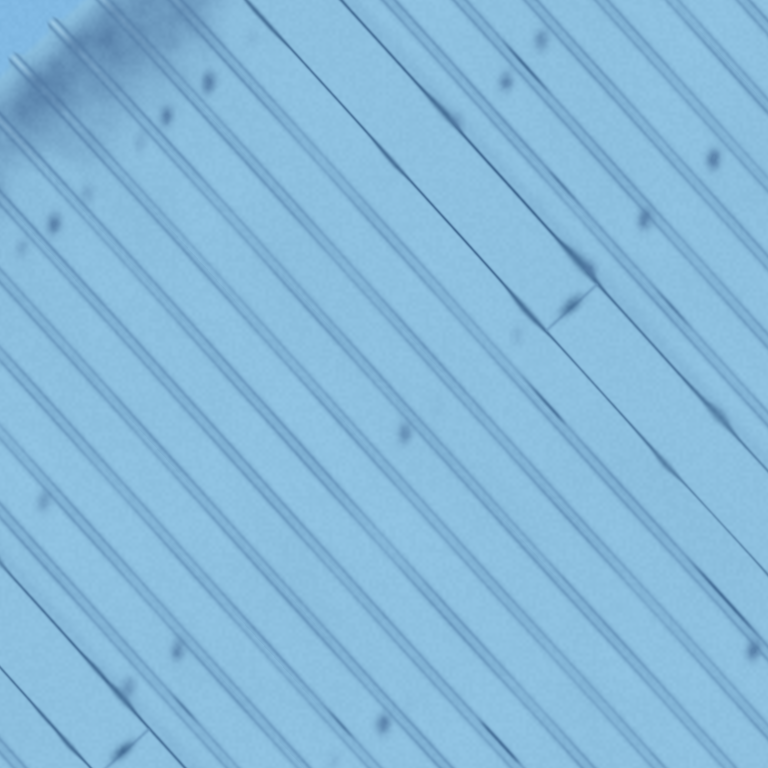
This texture is drawn by a three.js fragment shader. Its source:

```glsl
// Weathered blue sheet-metal roof: diagonal double-line ribs in bays of ten, parted by
// flat cover strips. One rotated frame (across = rib units, along = down the slope)
// carries ribs, strips, fastener rows, seams and grime; hashed noise varies them.
#define SLOPE 1.1            // fall of the ribs, down per unit right
#define RIB_START 0.505      // where rib zero meets the top edge
#define RIB_PITCH 0.0925     // rib spacing along the top edge
#define BAY 12.0             // rib units from strip to strip
#define STRIP_LEFT 10.0      // strip edges, in rib units within a bay
#define STRIP_RIGHT 11.33
#define RIB_HALF 0.085       // half the gap between the two lines of a rib
#define EAVE 0.074           // where the roof begins along the slope
#define ROW_START 0.262      // first fastener row
#define ROW_PITCH 0.2565     // spacing of fastener rows
#define SEAM 0.797           // cross joint of the strips
#define GRAIN 0.022

varying vec2 vUv;

const vec3 PANEL = vec3(0.553, 0.755, 0.878);
const vec3 BEYOND = vec3(0.505, 0.725, 0.890);
const vec3 SHADE = vec3(0.470, 0.665, 0.805);
const vec3 LINE = vec3(0.390, 0.570, 0.725);
const vec3 DEEP = vec3(0.190, 0.345, 0.510);
const vec3 GRIME = vec3(0.325, 0.485, 0.650);
const vec3 GLINT = vec3(0.660, 0.820, 0.920);

float hash(vec2 p) {
  vec3 q = fract(vec3(p.xyx) * 0.1031);
  q += dot(q, q.yzx + 33.33);
  return fract((q.x + q.y) * q.z);
}

float noise(vec2 p) {
  vec2 i = floor(p), f = fract(p);
  f = f * f * (3.0 - 2.0 * f);
  return mix(mix(hash(i), hash(i + vec2(1.0, 0.0)), f.x),
             mix(hash(i + vec2(0.0, 1.0)), hash(i + 1.0), f.x), f.y);
}

float fbm(vec2 p) {
  return 0.55 * noise(p) + 0.3 * noise(p * 2.1 + 7.0) + 0.15 * noise(p * 4.3 + 19.0);
}

float bell(float x) { return exp(-x * x); }

// Smudges left around the fasteners of one row, fewer on the lower rows
float fastenerStains(float across, float along, float row) {
  float sum = 0.0;
  for (int i = -1; i <= 1; i++) {
    vec2 id = vec2(floor(across) + float(i), row);
    float h = hash(id + 41.0);
    float limit = 0.15 + 0.45 * min(row, 1.0);
    float dx = across - id.x - 0.25 - 0.6 * hash(id + 13.0);
    float dy = along - ROW_START - row * ROW_PITCH - 0.014 * (hash(id + 5.0) - 0.5);
    float blob = bell(dx / 0.17) * bell((dy + 0.025 * dx) / 0.010);
    sum += smoothstep(limit, limit + 0.35, h) * blob;
  }
  return sum;
}

void main() {
  // Roof frame
  vec2 p = vec2(vUv.x, 1.0 - vUv.y);
  float along = dot(p, normalize(vec2(1.0, SLOPE)));
  float across = (p.x - p.y / SLOPE - RIB_START) / RIB_PITCH;
  across += 0.05 * (noise(vec2(along * 5.0, floor(across / 3.0) * 0.0 + 3.0)) - 0.5);
  float bay = floor(across / BAY);
  float cell = across - BAY * bay;
  float rib = floor(across + 0.5);
  float x = across - rib;
  float onRib = step(mod(rib, BAY), STRIP_LEFT - 0.5);
  float row = max(floor((along - ROW_START) / ROW_PITCH + 0.5), 0.0);
  float rough = fbm(p * 48.0);
  float upper = 1.0 - smoothstep(0.10, 0.42, along);

  // Panels with broad tone changes
  vec3 col = PANEL + 0.022 * (fbm(vec2(across * 0.8, along * 6.0)) - 0.5);
  col = mix(col, SHADE, 0.35 * upper * fbm(vec2(across * 1.3, along * 8.0)));

  // Ribs: soft band, two lines, occasional dark lengths
  float side = step(0.0, x);
  float wear = noise(vec2(along * 7.0, rib * 3.7 + side * 1.9));
  float band = 1.0 - smoothstep(0.06, 0.21, abs(x));
  float lines = bell((abs(x) - RIB_HALF) / 0.036);
  float darkRun = smoothstep(0.74, 0.92, noise(vec2(along * 9.0 + rib * 5.3, rib + 0.5)));
  col = mix(col, SHADE, onRib * band * (0.42 + 0.25 * wear));
  col = mix(col, LINE, onRib * lines * (0.28 + 0.42 * wear + 0.25 * upper));
  col = mix(col, DEEP, onRib * bell((x - RIB_HALF) / 0.035) * darkRun * 0.62);
  col = mix(col, GLINT, onRib * bell(x / 0.04) * (1.0 - smoothstep(0.10, 0.24, along)) * 0.6);

  // Cover strip: clean flat face, shadowed edges swelling near the fasteners
  float face = smoothstep(STRIP_LEFT - 0.02, STRIP_LEFT + 0.02, cell)
             * (1.0 - smoothstep(STRIP_RIGHT - 0.02, STRIP_RIGHT + 0.02, cell));
  col = mix(col, PANEL, 0.6 * face);
  float near = bell((along - ROW_START - row * ROW_PITCH + 0.015) / 0.032);
  float swell = near * noise(vec2(along * 24.0, bay + 8.0));
  float edgeWear = noise(vec2(along * 8.0, bay * 4.0 + 2.0));
  float left = bell((cell - STRIP_LEFT + 0.03 * swell) / (0.026 + 0.06 * swell));
  float right = bell((cell - STRIP_RIGHT - 0.05 * swell) / (0.030 + 0.10 * swell));
  col = mix(col, DEEP, left * (0.38 + 0.40 * edgeWear));
  col = mix(col, DEEP, right * (0.52 + 0.40 * edgeWear));
  col = mix(col, SHADE, 0.35 * bell((cell - STRIP_RIGHT - 0.12) / 0.14));

  // Strip joint with dirt caught in the middle
  float joint = along - SEAM - 0.036 * (-1.0 - bay);
  col = mix(col, LINE, face * bell(joint / 0.0025) * 0.55);
  float caught = bell((cell - 10.68) / 0.24) * bell((joint + 0.004 * rough) / 0.0075);
  col = mix(col, DEEP, face * caught * (0.35 + 0.6 * rough));

  // Fastener stains and grime gathered below the eave
  float stain = fastenerStains(across, along, row) * (0.35 + 0.9 * rough);
  col = mix(col, GRIME, clamp(stain, 0.0, 0.85) * (1.0 - face));
  float reach = 0.16 + 0.10 * noise(vec2(across * 1.6, 4.0));
  float grime = smoothstep(EAVE, 0.115, along) * (1.0 - smoothstep(0.11, reach + 0.03, along));
  col = mix(col, GRIME, grime * (1.0 - face) * (0.25 + 0.75 * fbm(vec2(across * 2.0, along * 22.0))));

  // Open ground beyond the eave, then fine grain
  col = mix(BEYOND, col, smoothstep(EAVE - 0.006, EAVE + 0.006, along + 0.010 * onRib * band));
  col += GRAIN * (noise(vUv * 230.0) - 0.5);
  gl_FragColor = vec4(col, 1.0);
}
```
